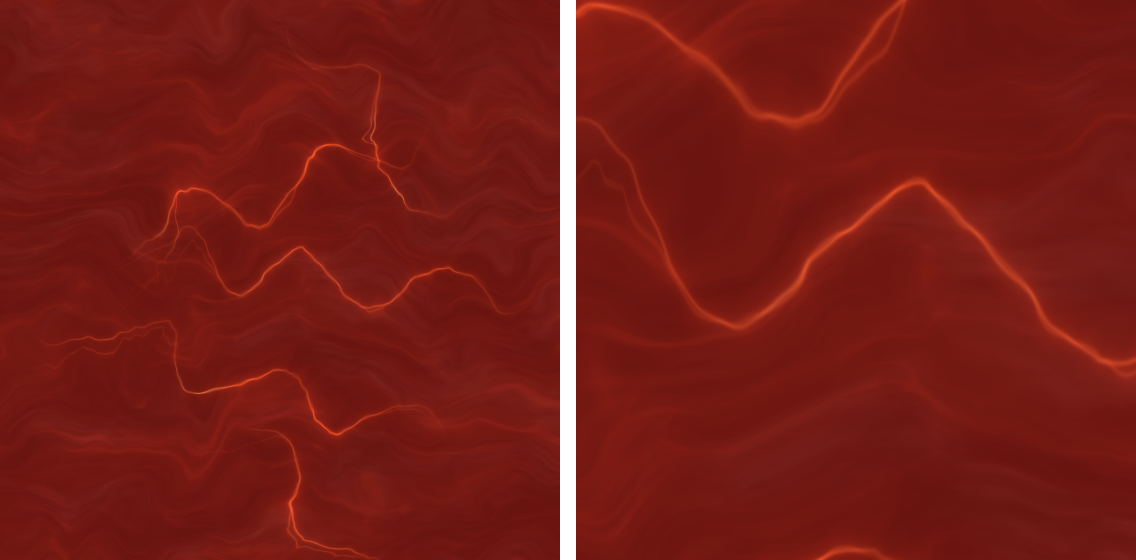
Left, the full canvas; right, a detail of the centre.
This texture is drawn by a WebGL 1 fragment shader. Its source:

```glsl
precision highp float;
uniform vec2 u_resolution;

float hash(vec2 p) {
  vec3 q = fract(vec3(p.xyx) * 0.1031);
  q += dot(q, q.yzx + 33.33);
  return fract((q.x + q.y) * q.z);
}

float noise(vec2 p) {
  vec2 cell = floor(p), f = fract(p);
  f = f * f * f * (f * (f * 6.0 - 15.0) + 10.0);
  return mix(mix(hash(cell), hash(cell + vec2(1, 0)), f.x),
             mix(hash(cell + vec2(0, 1)), hash(cell + 1.0), f.x), f.y);
}

float fbm(vec2 p) {
  float sum = 0.0, weight = 0.5;
  for (int i = 0; i < 5; i++) {
    sum += weight * noise(p);
    p = mat2(1.95, 0.25, -0.25, 1.95) * p + 17.3;
    weight *= 0.5;
  }
  return sum;
}

// Thin bright crests where the noise crosses its middle value
float ridges(vec2 p) {
  float sum = 0.0, weight = 0.5;
  for (int i = 0; i < 4; i++) {
    float crest = 1.0 - abs(2.0 * noise(p) - 1.0);
    sum += weight * crest * crest;
    p = mat2(1.9, 0.2, -0.2, 1.9) * p + 9.7;
    weight *= 0.55;
  }
  return sum;
}

// Flowing cloth: folds, soft clouds and fine fibres
vec3 cloth(vec2 p) {
  vec2 flow = p;
  flow.y += 0.12 * (noise(p * vec2(6.0, 4.0) + 3.0) - 0.5);
  flow.y += 0.018 * sin(p.x * 27.0 + 9.0 * noise(p * 4.0));
  flow += 0.055 * (vec2(noise(p * 12.0 + 40.0), noise(p * 12.0 + 71.0)) - 0.5);
  flow += 0.014 * (vec2(noise(p * 29.0 + 14.0), noise(p * 29.0 + 83.0)) - 0.5);

  float cloud = fbm(flow * vec2(5.0, 12.0) + 12.0) - 0.48;
  float fold = ridges(flow * vec2(4.5, 17.0) + 5.0) - 0.52;
  float fibre = fbm(flow * vec2(22.0, 85.0) + 31.0) - 0.48;
  float strand = ridges(flow * vec2(14.0, 50.0) + 90.0) - 0.52;
  float haze = smoothstep(0.42, 0.72, fbm(flow * vec2(6.0, 16.0) + 60.0));

  float light = 0.40 + 0.95 * cloud + 0.60 * fold + 0.38 * fibre + 0.16 * strand;
  vec3 color = mix(vec3(0.408, 0.078, 0.058), vec3(0.51, 0.112, 0.083), clamp(light, 0.0, 1.5));
  color += haze * (0.7 + 1.5 * fibre) * vec3(0.012, 0.023, 0.026);
  float crest = smoothstep(0.12, 0.36, fold + 0.4 * cloud);
  return color + crest * vec3(0.03, 0.008, 0.002);
}

float wave(float x, float seed) {
  return 0.043 * sin(25.0 * x + 1.3 * seed + 1.6 * noise(vec2(x * 6.0, seed)))
       + 0.018 * (noise(vec2(x * 28.0, seed + 7.0)) - 0.5)
       + 0.006 * (noise(vec2(x * 80.0, seed + 3.0)) - 0.5);
}

// x: fine core, y: warm halo, z: hot spots
vec3 veins(vec2 p) {
  vec3 glow = vec3(0.0);
  float core = max(0.0016, 0.8 / u_resolution.y);
  p += 0.035 * (vec2(noise(p * 9.0 + 21.0), noise(p * 9.0 + 55.0)) - 0.5);
  p += 0.006 * (vec2(noise(p * 38.0 + 8.0), noise(p * 38.0 + 77.0)) - 0.5);

  for (int i = 0; i < 5; i++) {
    float t = float(i) - 2.0;
    float seed = float(i) * 2.7 + 1.0;
    float side = 1.0 - 2.0 * mod(float(i), 2.0);
    vec2 center = vec2(0.53 - 0.03 * t + 0.07 * side, 0.51 - 0.17 * t - 0.0175 * t * t);
    float angle = -0.1 - 0.22 * t * t + (abs(t + 1.0) < 0.5 ? 0.65 : 0.0);
    float reach = 0.37 - 0.042 * t * t + 0.05 * t * (1.0 - 0.3 * t * t);
    float c = cos(angle), s = sin(angle);
    vec2 q = mat2(c, -s, s, c) * (p - center);

    float along = q.x / reach;
    float fade = 1.0 - smoothstep(0.45, 1.1, abs(along));
    float slope = (wave(q.x + 0.002, seed) - wave(q.x - 0.002, seed)) / 0.004;
    float offset = (q.y - wave(q.x, seed)) / sqrt(1.0 + slope * slope);
    float pulse = 0.22 + 0.75 * noise(vec2(q.x * 11.0, seed + 20.0));
    float hot = smoothstep(0.72, 0.95, noise(vec2(q.x * 14.0, seed + 31.0)));

    // Paired strands that part into loops and fork near the left end
    for (int j = 0; j < 2; j++) {
      float k = float(j);
      float loop = smoothstep(0.68, 0.9, noise(vec2(q.x * 13.0, seed + 43.0)));
      float fork = smoothstep(0.5, 1.0, -along);
      float d = abs(offset + k * (0.012 * loop + 0.05 * fork + 0.0025 * sin(q.x * 120.0)));
      float power = fade * pulse * (1.0 - 0.5 * k);
      float line = exp(-d * d / (core * core));
      glow.x += power * line;
      glow.y += power * (0.6 * exp(-d / 0.0045) + 0.16 * exp(-d / 0.016));
      glow.z += power * hot * line;
    }
  }
  return glow;
}

void main() {
  vec2 p = gl_FragCoord.xy / u_resolution;
  vec3 color = cloth(p);
  vec3 glow = veins(p);
  color += glow.y * vec3(0.24, 0.075, 0.022);
  color += glow.x * vec3(0.23, 0.14, 0.055);
  color += glow.z * vec3(0.15, 0.28, 0.20);
  gl_FragColor = vec4(min(color, 1.0), 1.0);
}
```
